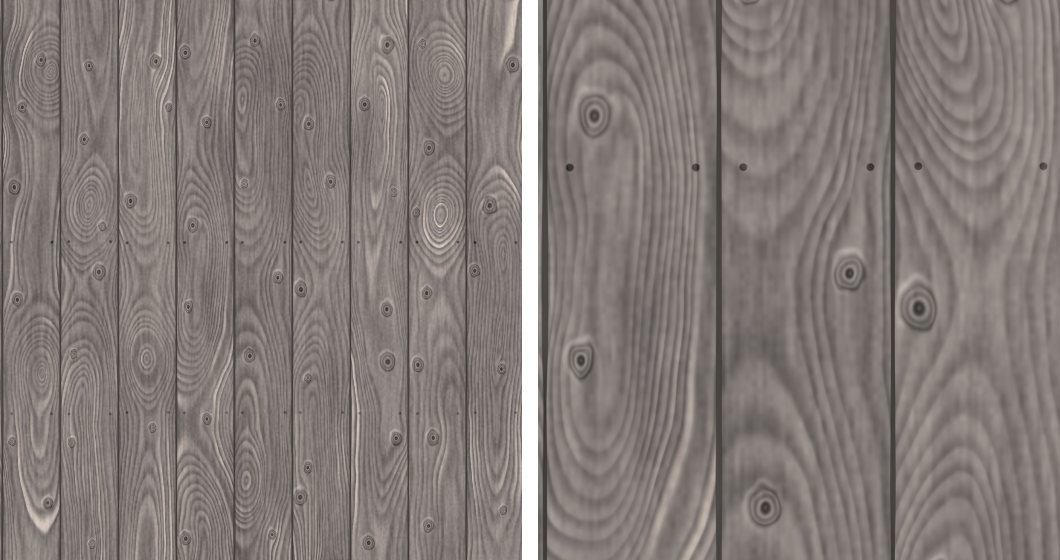
Left: the whole. Right: its middle third, enlarged.
Give the GLSL for this texture, as a Shadertoy shader.

```glsl
// Weathered grey boards: nine upright planks with dark seams, knots and nail holes.
// Each plank slices a field of growth rings whose depth wanders along its length;
// knots push the rings aside, then fibres, pale wear and seams are layered on top.

const float PLANKS = 9.0;          // repeats across
const float SEAM_SHIFT = 0.04;     // first seam, in plank widths
const float SEAM_WIDTH = 0.014;    // half width of the gap
const float RING_COUNT = 17.0;     // growth rings per plank width
const float KNOT_CELL = 1.35;      // length of plank holding one knot
const float KNOT_CHANCE = 0.88;
const float NAIL_RADIUS = 0.022;
const float NAIL_ROW = 2.53;       // height of the lower nail row
const float NAIL_STEP = 2.95;      // gap between nail rows
const float BASE_TONE = 0.487;
const vec3 GREY_TINT = vec3(1.046, 0.987, 0.962);
const vec3 PALE_TINT = vec3(1.060, 0.990, 0.940);

float hash(vec2 p) {
    vec3 q = fract(p.xyx * 0.1031);
    q += dot(q, q.yzx + 33.33);
    return fract((q.x + q.y) * q.z);
}

float noise(vec2 p) {
    vec2 i = floor(p), f = fract(p);
    f = f * f * (3.0 - 2.0 * f);
    return mix(mix(hash(i), hash(i + vec2(1, 0)), f.x),
               mix(hash(i + vec2(0, 1)), hash(i + vec2(1, 1)), f.x), f.y);
}

// Bends p around the plank's knots; returns xy = offset from the
// closest knot in knot radii, z = its random seed.
vec3 bendAroundKnots(inout vec2 p, float id) {
    vec2 start = p;
    vec3 nearest = vec3(9.0, 9.0, 0.0);
    float cell = floor(p.y / KNOT_CELL);
    for (int j = -1; j <= 1; j++) {
        vec2 key = vec2(id * 7.0 + 31.0, cell + float(j) + 11.0);
        if (hash(key) > KNOT_CHANCE) continue;
        float seed = hash(key + 57.3);
        vec2 centre = vec2(mix(0.12, 0.88, hash(key + 19.7)),
                           (cell + float(j) + mix(0.15, 0.85, hash(key + 83.1))) * KNOT_CELL);
        float radius = mix(0.055, 0.115, seed * seed);
        vec2 d = (start - centre) / radius;
        vec2 spread = d / vec2(2.3, 4.5);
        p.x -= 0.78 * d.x * radius * exp(-dot(spread, spread));
        d.y *= 0.78;
        if (dot(d, d) < dot(nearest.xy, nearest.xy)) nearest = vec3(d, seed);
    }
    return nearest;
}

void mainImage(out vec4 fragColor, in vec2 fragCoord) {
    float pixel = PLANKS / iResolution.x;
    vec2 uv = fragCoord * pixel - vec2(SEAM_SHIFT, 0.0);
    float id = floor(uv.x);
    vec2 p = vec2(uv.x - id, uv.y);
    vec2 seed = vec2(id * 37.0 + 101.0, id * 13.0 + 59.0);

    // Growth rings, nested into long arches where the depth nears zero
    vec2 g = p;
    vec3 knot = bendAroundKnots(g, id);
    g.x += 0.10 * (noise(vec2(g.x * 3.0, g.y * 0.9) + seed) - 0.5);
    g.x += 0.025 * (noise(vec2(g.x * 6.0, g.y * 3.5) + seed) - 0.5);
    float heart = 0.5 + 0.5 * (hash(seed) - 0.5) + 0.35 * (noise(vec2(g.y * 0.4, 3.0) + seed) - 0.5);
    float depth = 1.3 * (noise(vec2(g.y * 0.42, 17.0) + seed) - 0.5);
    float ring = RING_COUNT * length(vec2(g.x - heart, depth));
    ring += 1.6 * noise(vec2(ring * 0.45, 5.0) + seed);
    float t = fract(ring);
    float band = smoothstep(0.0, 0.6, t) * (1.0 - smoothstep(0.72, 1.0, t));
    band = mix(band, 0.55, smoothstep(0.35, 0.9, fwidth(ring)));
    float ringSeed = hash(vec2(floor(ring), 7.0) + seed);

    // Broad stains, worn pale streaks and fine fibres
    float stain = noise(vec2(p.x * 1.6, p.y * 0.7) + seed);
    float wear = smoothstep(0.40, 0.80, noise(vec2(g.x * 2.5, g.y * 0.55) + seed + 40.0));
    float pale = band * pow(ringSeed, 2.5) * wear;
    float streak = noise(vec2(g.x * 24.0, p.y * 1.3) + seed);
    float fibre = noise(vec2(p.x * 38.0, p.y * 7.0) + seed);
    float grit = noise(vec2(p.x * 30.0, p.y * 26.0) + seed);
    float tone = BASE_TONE + 0.035 * (hash(seed + 5.0) - 0.5) + 0.09 * (stain - 0.5);
    tone += (band - 0.5) * mix(0.055, 0.13, noise(vec2(p.x * 3.0, p.y * 0.6) + seed + 9.0));
    tone += 0.07 * (streak - 0.5) + 0.06 * (fibre - 0.5) + 0.045 * (grit - 0.5);
    tone += 0.25 * pale;

    // Knots: raised rim lit from the upper left, inner rings, cracked core
    float d = length(knot.xy) * (0.85 + 0.3 * noise(knot.xy * 1.3 + knot.z * 90.0));
    float side = dot(knot.xy, vec2(-0.6, 0.8)) / max(length(knot.xy), 0.01);
    float inside = 1.0 - smoothstep(0.85, 1.1, d);
    float knotTone = 0.47 + 0.07 * cos(d * 14.0) + 0.10 * (fibre - 0.5);
    knotTone -= 0.24 * (1.0 - smoothstep(0.1, 0.5, d)) * step(0.35, knot.z);
    tone = mix(tone, knotTone, inside * 0.85);
    float rim = (d - 1.0) / 0.17, halo = (d - 1.35) / 0.24;
    tone -= (0.11 - 0.05 * side) * exp(-rim * rim);
    tone += (0.06 + 0.06 * side) * exp(-halo * halo);

    // Nail holes: two per plank in each of two rows
    float row = clamp(floor((p.y - NAIL_ROW) / NAIL_STEP + 0.5), 0.0, 1.0);
    vec2 nail = vec2(abs(p.x - 0.505) - 0.355, p.y - NAIL_ROW - row * NAIL_STEP);
    nail += 0.03 * (vec2(hash(seed + row), hash(seed + row + 3.0)) - 0.5);
    float hole = 1.0 - smoothstep(-pixel, pixel, length(nail) - NAIL_RADIUS);
    tone -= hole * mix(0.17, 0.25, row);

    // Rounded plank edges and the gaps between them
    float edge = min(p.x, 1.0 - p.x);
    float wobble = noise(vec2(uv.y * 2.2, floor(uv.x + 0.5) * 9.0 + 70.0));
    tone -= 0.07 * exp(-edge * 24.0);
    tone += 0.05 * exp(-pow((p.x - 0.045) / 0.018, 2.0)) * wobble;
    float gap = 1.0 - smoothstep(-0.6 * pixel, 0.8 * pixel, edge - SEAM_WIDTH * (0.55 + 0.8 * wobble));
    tone = mix(tone, 0.19 + 0.08 * wobble, gap * 0.9);

    vec3 color = tone * mix(GREY_TINT, PALE_TINT, clamp(pale * 1.5 + 0.3 * stain, 0.0, 1.0));
    fragColor = vec4(clamp(color, 0.0, 1.0), 1.0);
}
```
